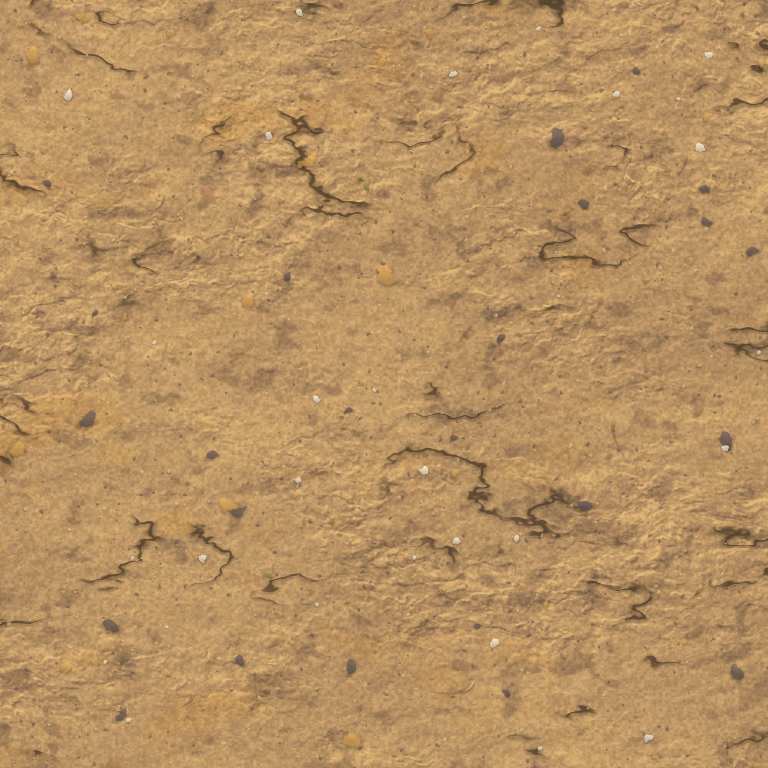
This texture is drawn by a Shadertoy shader. Its source:

```glsl
// Dry, trodden clay soil seen from above: a crumbly height field lit from the
// upper left, broken clod edges, short ragged cracks, fine grit, and sparsely
// scattered pebbles, leaf bits, twigs and green shoots.

const vec3 SOIL_DARK  = vec3(0.47, 0.38, 0.29);
const vec3 SOIL_LIGHT = vec3(0.85, 0.69, 0.45);
const vec3 MID_WARMTH = vec3(0.0, 0.016, 0.010);
const vec3 CRACK      = vec3(0.30, 0.23, 0.16);
const vec3 STAIN      = vec3(0.76, 0.56, 0.31);
const vec3 OCHRE      = vec3(0.85, 0.64, 0.31);
const vec3 SLATE      = vec3(0.38, 0.33, 0.32);
const vec3 CHALK      = vec3(0.88, 0.84, 0.74);
const vec3 LEAF       = vec3(0.72, 0.51, 0.36);
const vec3 TWIG       = vec3(0.86, 0.74, 0.51);
const vec3 SHOOT      = vec3(0.49, 0.50, 0.20);
const vec2 LIGHT_STEP = vec2(-0.0014, 0.0026);

vec2 hash2(vec2 p) {
    vec3 q = fract(p.xyx * vec3(0.1031, 0.1030, 0.0973));
    q += dot(q, q.yzx + 33.33);
    return fract((q.xx + q.yz) * q.zy);
}

float noise(vec2 p) {
    vec2 i = floor(p), f = fract(p);
    f = f * f * (3.0 - 2.0 * f);
    float low  = mix(hash2(i).x, hash2(i + vec2(1, 0)).x, f.x);
    float high = mix(hash2(i + vec2(0, 1)).x, hash2(i + vec2(1, 1)).x, f.x);
    return mix(low, high, f.y);
}

float fbm(vec2 p) {
    float sum = 0.0, amp = 0.5;
    for (int i = 0; i < 5; i++) {
        sum += amp * noise(p);
        p = mat2(1.6, 1.2, -1.2, 1.6) * p + 17.3;
        amp *= 0.5;
    }
    return sum / 0.97;
}

vec2 jitter(vec2 p, float freq, float amount) {
    return p + amount * (vec2(noise(p * freq), noise(p * freq + 50.0)) - 0.5);
}

// Soil height: crumbs plus flat-topped clods of two sizes with steep rims
float soilHeight(vec2 p, float rough) {
    float crumbs = fbm(p * vec2(26.0, 38.0) + 40.0);
    float clods = smoothstep(0.49, 0.55, fbm(p * vec2(14.0, 24.0) + 90.0));
    float lumps = smoothstep(0.52, 0.62, fbm(p * vec2(34.0, 48.0) + 170.0));
    return crumbs * mix(0.9, 2.0, rough) + clods * mix(0.04, 0.30, rough)
         + lumps * mix(0.06, 0.26, rough);
}

// Thin contour of a stretched noise, shown only where the ground is split
float crackMask(vec2 p, float width) {
    float split = smoothstep(0.56, 0.68, fbm(p * vec2(7.0, 11.0) + 61.0));
    float line = abs(fbm(p * vec2(9.0, 19.0) + 7.0) - 0.5);
    return split * (1.0 - smoothstep(0.2 * width, width, line));
}

// Scattered ragged ellipses: x = coverage, y = upward tilt, z = soft shadow
vec3 scatter(vec2 p, float cells, float density, float radius, float aspect, float seed, float px) {
    vec3 result = vec3(0.0);
    vec2 home = floor(p * cells);
    float ragged = 1.5 * (fbm(p * 1.3 / radius + seed) - 0.5);
    for (int k = 0; k < 9; k++) {
        vec2 cell = home + vec2(k % 3 - 1, k / 3 - 1);
        vec2 pick = hash2(cell + seed);
        if (pick.x > density) continue;
        vec2 offset = p - (cell + hash2(cell + seed + 31.7)) / cells;
        float r = radius * mix(0.35, 1.0, pick.y * pick.y);
        float angle = 6.2832 * hash2(cell + seed + 77.1).x;
        vec2 axis = vec2(cos(angle), sin(angle));
        vec2 local = vec2(dot(offset, axis), dot(offset, vec2(-axis.y, axis.x)));
        local.y += 0.25 * local.x * local.x / r;
        float d = (length(local * vec2(1.0, aspect)) - r * (1.0 + ragged)) / aspect;
        float cover = 1.0 - smoothstep(-0.7 * px, 0.7 * px, d);
        float shadow = (1.0 - smoothstep(0.0, 0.5 * r, d)) * smoothstep(r, -r, offset.y);
        result = max(result, vec3(cover, cover * (0.5 + 0.4 * offset.y / r), shadow));
    }
    return result;
}

vec3 lay(vec3 ground, vec3 piece, vec3 colour, float opacity) {
    ground *= 1.0 - 0.3 * piece.z * opacity;
    return mix(ground, colour * (0.82 + 0.36 * piece.y), piece.x * opacity);
}

void mainImage(out vec4 fragColor, in vec2 fragCoord) {
    float px = 1.0 / iResolution.y;
    vec2 p = fragCoord * px;
    vec2 warped = jitter(jitter(p, 9.0, 0.02), 65.0, 0.006);

    // Light and shade of the ground
    float rough = smoothstep(0.38, 0.66, fbm(p * vec2(6.0, 9.0) + 23.0));
    float relief = soilHeight(warped, rough) - soilHeight(warped + LIGHT_STEP, rough);
    float patches = fbm(p * vec2(6.0, 9.0) + 3.0) - 0.5;
    float pits = smoothstep(0.60, 0.74, fbm(warped * vec2(30.0, 44.0) + 12.0));
    float grit = 0.27 * (noise(p * 250.0) - 0.5) + 0.20 * (noise(p * 470.0 + 9.0) - 0.5);
    float tone = 0.72 + 0.30 * patches + 1.3 * relief + grit - 0.30 * pits;
    tone = clamp(tone, -0.25, 1.10);
    vec3 colour = mix(SOIL_DARK, SOIL_LIGHT, tone);
    colour -= MID_WARMTH * 4.0 * max(tone * (1.0 - tone), 0.0);

    // Faint rusty stains, then cracks with a shaded lip
    float stain = smoothstep(0.62, 0.80, fbm(p * vec2(8.0, 13.0) + 140.0));
    colour = mix(colour, STAIN * (0.70 + 0.43 * tone), 0.45 * stain);
    colour *= 1.0 - 0.18 * crackMask(warped + vec2(0.0, 0.002), 0.060);
    colour = mix(colour, CRACK, 0.75 * crackMask(warped, 0.024));

    // Grit specks, then larger pieces
    colour = lay(colour, scatter(p, 75.0, 0.14, 0.0028, 1.4, 5.0, px), SLATE, 0.50);
    colour = lay(colour, scatter(p, 60.0, 0.16, 0.0032, 1.3, 211.0, px), TWIG, 0.65);
    colour = lay(colour, scatter(p, 26.0, 0.03, 0.0060, 1.8, 307.0, px), SHOOT, 0.55);
    colour = lay(colour, scatter(p, 14.0, 0.07, 0.0130, 1.6, 401.0, px), OCHRE, 0.60);
    colour = lay(colour, scatter(p, 12.0, 0.05, 0.0130, 1.9, 503.0, px), LEAF, 0.60);
    colour = lay(colour, scatter(p, 14.0, 0.09, 0.0130, 1.6, 601.0, px), SLATE, 0.75);
    colour = lay(colour, scatter(p, 11.0, 0.06, 0.0120, 9.0, 701.0, px), TWIG, 0.80);
    colour = lay(colour, scatter(p, 22.0, 0.05, 0.0065, 1.3, 809.0, px), CHALK, 0.85);

    fragColor = vec4(colour, 1.0);
}
```
